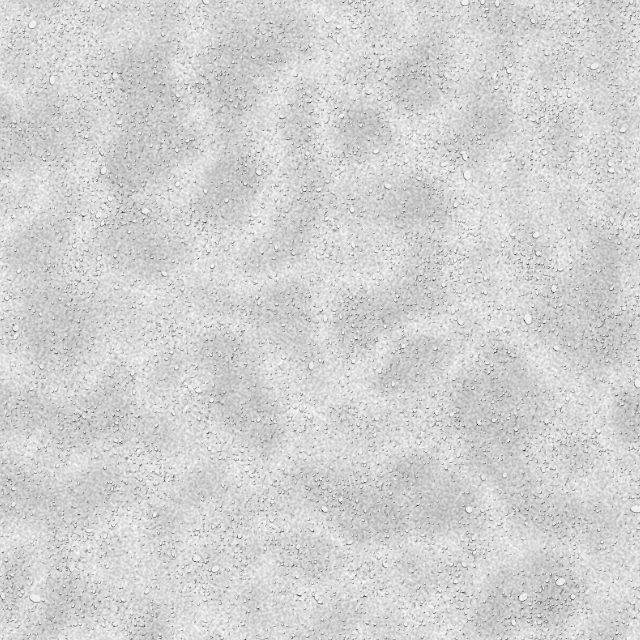
Reproduce this texture procedurally as a Shadertoy shader.

```glsl
// Pale grey sand with soft light ridges, fine grain and scattered tiny pebbles.

const float RIDGE_TONE = 0.885;      // brightness along the ridges
const float HOLLOW_DEPTH = 0.105;    // darkening inside the hollows
const float HOLLOW_SCALE = 7.0;      // hollows across the canvas
const float WARP_AMOUNT = 0.035;
const float MOTTLE_AMOUNT = 0.035;
const float GRAIN_SCALE = 236.0;
const float GRAIN_AMOUNT = 0.105;
const float SPECK_SCALE = 165.0;
const float SPECK_DEPTH = 0.24;
const float PEBBLE_TONE = 0.95;
const float PEBBLE_SHADOW = 0.36;
const int PEBBLE_LAYERS = 4;
const vec2 SHADOW_SHIFT = vec2(0.0006, -0.0009);

// Integer hash giving two values from 0 to 1.
vec2 hash2(vec2 cell) {
    uvec2 v = uvec2(ivec2(cell)) * 1664525u + 1013904223u;
    v.x += v.y * 1664525u;
    v.y += v.x * 1664525u;
    v ^= v >> 16u;
    v.x += v.y * 1664525u;
    v.y += v.x * 1664525u;
    v ^= v >> 16u;
    return vec2(v & 65535u) / 65535.0;
}

mat2 rotation(float angle) {
    float c = cos(angle), s = sin(angle);
    return mat2(c, s, -s, c);
}

float cornerSlope(vec2 cell, vec2 offset) {
    float angle = 6.28318 * hash2(cell).x;
    return dot(vec2(cos(angle), sin(angle)), offset);
}

// Gradient noise, roughly -1 to 1.
float gradientNoise(vec2 p) {
    vec2 i = floor(p), f = fract(p);
    vec2 u = f * f * f * (f * (f * 6.0 - 15.0) + 10.0);
    vec2 e = vec2(0.0, 1.0);
    float low = mix(cornerSlope(i, f), cornerSlope(i + e.yx, f - e.yx), u.x);
    float high = mix(cornerSlope(i + e.xy, f - e.xy), cornerSlope(i + e.yy, f - e.yy), u.x);
    return 1.4 * mix(low, high, u.y);
}

float fractalNoise(vec2 p) {
    float sum = 0.0, weight = 0.55;
    for (int octave = 0; octave < 4; octave++) {
        sum += weight * gradientNoise(p);
        p = rotation(0.65) * p * 2.03 + 17.3;
        weight *= 0.55;
    }
    return sum;
}

// Light ridges at the zero lines of warped noise, grey hollows between them.
float duneTone(vec2 p) {
    vec2 warp = vec2(fractalNoise(p * 6.0 + 31.0), fractalNoise(p * 6.0 + 83.0));
    vec2 q = p + WARP_AMOUNT * warp;
    float broad = abs(gradientNoise(q * HOLLOW_SCALE + 5.0));
    float small = abs(gradientNoise(rotation(0.8) * q * HOLLOW_SCALE * 1.9 + 47.0));
    float hollow = 0.72 * smoothstep(0.0, 0.5, broad) + 0.28 * smoothstep(0.0, 0.45, small);
    return RIDGE_TONE - HOLLOW_DEPTH * hollow + MOTTLE_AMOUNT * fractalNoise(p * 24.0);
}

// Signed distance to an ellipse, approximated by its scaled radius.
float ellipseDistance(vec2 p, vec2 radii) {
    return (length(p / radii) - 1.0) * min(radii.x, radii.y);
}

// One scattered layer: x is the pebble cover, y its shadowed outline.
vec2 pebbleLayer(vec2 p, float scale, float share, float pixel) {
    vec2 cell = floor(p * scale);
    vec2 place = hash2(cell + 301.0);
    vec2 kind = hash2(cell + 907.0);
    vec2 form = hash2(cell + 1511.0);
    float present = step(kind.x, share);
    vec2 center = (cell + 0.5 + 0.44 * (place - 0.5)) / scale;
    float radius = mix(0.09, 0.18, form.x * form.x) / scale;
    vec2 radii = radius * vec2(1.0, mix(1.05, 1.7, form.y));
    mat2 turn = rotation(6.28318 * kind.y);
    float body = ellipseDistance(turn * (p - center), radii);
    float shade = ellipseDistance(turn * (p - center - SHADOW_SHIFT), radii + 0.0005);
    float cover = 1.0 - smoothstep(-0.6 * pixel, 0.6 * pixel, body);
    float outline = 1.0 - smoothstep(-0.7 * pixel, 0.7 * pixel, shade);
    return present * vec2(cover, outline * (1.0 - cover));
}

void mainImage(out vec4 fragColor, in vec2 fragCoord) {
    float pixel = 1.0 / min(iResolution.x, iResolution.y);
    vec2 p = fragCoord * pixel;
    float tone = duneTone(p);

    // Fine grain and dark specks gathered in loose clusters
    float fine = gradientNoise(rotation(0.58) * p * GRAIN_SCALE);
    float coarse = gradientNoise(rotation(1.13) * p * GRAIN_SCALE * 0.57 + 211.0);
    tone += GRAIN_AMOUNT * (fine + 0.4 * coarse);
    float cluster = smoothstep(-0.35, 0.5, fractalNoise(p * 11.0 + 139.0));
    float speck = smoothstep(0.3, 0.75, gradientNoise(rotation(0.37) * p * SPECK_SCALE + 59.0));
    tone -= SPECK_DEPTH * speck * mix(0.25, 1.0, cluster);

    // Pebbles, from gravel up to the few large ones
    float scale = 150.0, share = 0.32;
    for (int layer = 0; layer < PEBBLE_LAYERS; layer++) {
        float layerShare = share * mix(0.35, 1.2, cluster);
        vec2 pebble = pebbleLayer(rotation(0.4 * float(layer)) * p + 3.7, scale, layerShare, pixel);
        tone -= PEBBLE_SHADOW * pebble.y;
        tone = mix(tone, PEBBLE_TONE + 0.03 * fine, 0.85 * pebble.x);
        scale *= 0.6;
        share *= 0.68;
    }

    fragColor = vec4(vec3(clamp(tone, 0.0, 1.0)), 1.0);
}
```
